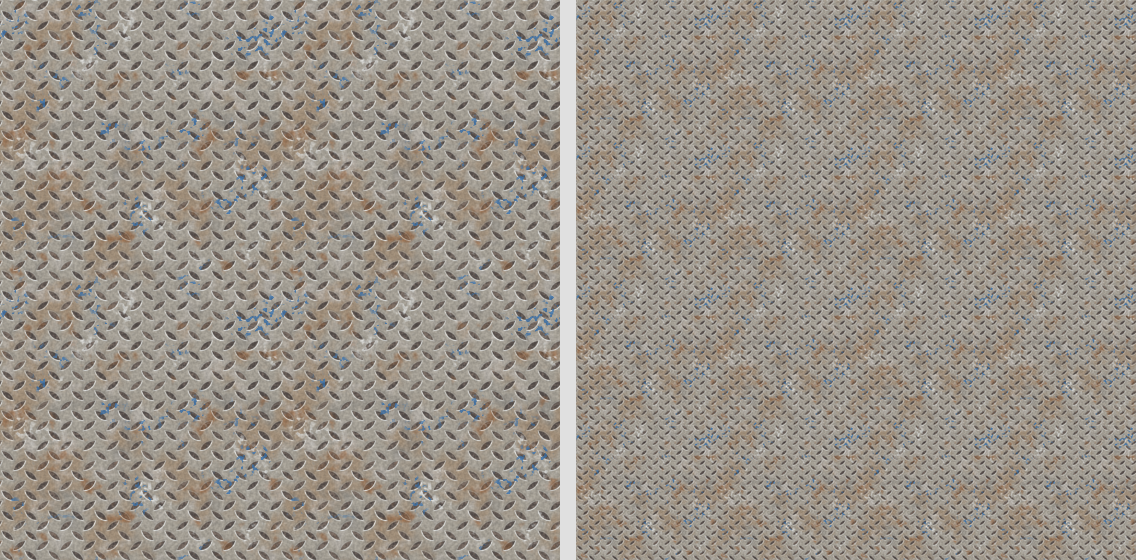
Left, the tile; right, the same tile 2 across and 2 down.
Give the GLSL for this texture, as a Shadertoy shader.

```glsl
// Worn steel tread plate: staggered raised lozenges with rust, scuffs and flecks of blue paint.

#define TILES 2.0               // repeats of the wear pattern across and down
#define GRID vec2(12.0, 14.0)   // lozenge pairs per tile
#define PHASE vec2(0.33, 0.22)  // position of the first lozenge in its cell
#define HALF_LEN 0.295          // lozenge size, in cell widths
#define HALF_WIDTH 0.098
#define TILT 0.68               // lozenge angle in radians
#define RIM 0.05                // width of the polished edge
#define GRAIN 0.13              // strength of the fine speckle
#define RUST_AMOUNT 0.65
#define PAINT_AMOUNT 0.85
#define SCUFF_AMOUNT 0.75

const float TAU = 6.28319;
const vec3 STEEL = vec3(0.64, 0.62, 0.58);
const vec3 TAN = vec3(0.62, 0.55, 0.47);
const vec3 PALE = vec3(0.73, 0.71, 0.69);
const vec3 GREY = vec3(0.53, 0.52, 0.50);
const vec3 DARK = vec3(0.32, 0.29, 0.28);
const vec3 BROWN = vec3(0.45, 0.40, 0.37);
const vec3 RUST = vec3(0.56, 0.37, 0.23);
const vec3 PAINT = vec3(0.24, 0.44, 0.65);
const vec3 BRIGHT = vec3(0.87, 0.88, 0.88);

// Integer hash: two values from 0 to 1
vec2 hash2(vec2 cell, float seed) {
    uvec3 u = uvec3(vec3(cell, seed) + 0.5);
    u = u * 1664525u + 1013904223u;
    for (int i = 0; i < 2; i++) {
        u.x += u.y * u.z;
        u.y += u.z * u.x;
        u.z += u.x * u.y;
        u ^= u >> 16u;
    }
    return vec2(u.xy & 65535u) / 65535.0;
}

vec2 wrapCell(vec2 cell, vec2 period) {
    return floor(mod(cell + 0.5, period));
}

// Gradient noise that wraps over one tile
float noise(vec2 p, float freq, float seed) {
    p *= freq;
    vec2 cell = floor(p), f = p - cell;
    vec2 w = f * f * f * (f * (f * 6.0 - 15.0) + 10.0);
    vec4 n;
    for (int i = 0; i < 4; i++) {
        vec2 corner = vec2(i & 1, i >> 1);
        float a = TAU * hash2(wrapCell(cell + corner, vec2(freq)), seed).x;
        n[i] = dot(vec2(cos(a), sin(a)), f - corner);
    }
    return mix(mix(n.x, n.y, w.x), mix(n.z, n.w, w.x), w.y);
}

float fbm(vec2 p, float freq, float seed) {
    float sum = 0.0, amp = 1.0;
    for (int i = 0; i < 4; i++) {
        sum += amp * noise(p, freq, seed + float(i));
        freq *= 2.0;
        amp *= 0.55;
    }
    return sum;
}

// Pointed lens: negative inside
float lens(vec2 q, float a, float b) {
    float r = (a * a + b * b) / (2.0 * b);
    return length(vec2(q.x, abs(q.y) + r - b)) - r;
}

void mainImage(out vec4 fragColor, in vec2 fragCoord) {
    vec2 p = fract(fragCoord / iResolution.xy * TILES);
    float aa = max(0.75 * GRID.x * TILES / iResolution.y, 0.012);

    // Wear fields
    vec2 drift = cos(TAU * (p - vec2(0.15, 0.35)));
    float warm = fbm(p, 5.0, 10.0) + 0.14 * (drift.x + drift.y);
    float stain = fbm(p, 9.0, 20.0) + 0.3 * warm;
    float wear = fbm(p, 6.0, 30.0);
    float fine = noise(p, 90.0, 40.0) + 0.6 * noise(p, 150.0, 41.0);
    float chips = noise(p, 48.0, 50.0) + 0.5 * noise(p, 100.0, 51.0);
    float paintZone = fbm(p, 5.0, 60.0);
    float scuff = smoothstep(0.22, 0.65, wear) * smoothstep(-0.1, 0.4, chips);
    float paint = smoothstep(0.2, 0.5, paintZone) * smoothstep(0.16, 0.36, -chips);

    // Flat steel
    vec3 col = mix(STEEL, TAN, smoothstep(-0.1, 0.5, warm));
    col = mix(col, PALE, 0.6 * smoothstep(0.05, 0.6, fbm(p, 11.0, 70.0)));
    col = mix(col, GREY, 0.6 * smoothstep(0.2, 0.7, -wear));
    col = mix(col, RUST, RUST_AMOUNT * smoothstep(0.32, 0.75, stain));

    // Two staggered sets of lozenges with opposite tilt
    for (int i = 0; i < 2; i++) {
        float side = float(2 * i - 1);
        vec2 g = p * GRID - PHASE + 0.5 - 0.5 * float(i);
        vec2 rnd = hash2(wrapCell(floor(g), GRID), 80.0 + float(i));
        vec2 q = (fract(g) - 0.5) * vec2(1.0, GRID.x / GRID.y);
        vec2 axis = vec2(cos(TILT), side * sin(TILT));
        vec2 normal = vec2(-axis.y, axis.x);
        q = vec2(dot(q, axis), dot(q, normal));
        float d = lens(q, HALF_LEN, HALF_WIDTH * mix(0.9, 1.08, rnd.x));

        float top = smoothstep(aa, -aa, d);
        float rim = smoothstep(aa, -aa, d - RIM) - top;
        float below = smoothstep(0.05, -0.05, q.y);
        vec3 face = mix(DARK, BROWN, clamp(rnd.y + 0.8 * fine, 0.0, 1.0));
        face = mix(face, RUST, 0.5 * smoothstep(0.2, 0.7, stain));

        col *= 1.0 - 0.13 * smoothstep(0.14, 0.0, d) * (1.0 - below);
        col = mix(col, BRIGHT, rim * mix(0.2, 0.5 + 0.4 * rnd.x, below));
        col = mix(col, face, 0.95 * top);
    }

    // Scuffs, paint flecks and grain lie over everything
    col = mix(col, BRIGHT, SCUFF_AMOUNT * scuff);
    col = mix(col, PAINT, PAINT_AMOUNT * paint);
    col *= 1.0 + GRAIN * fine;
    fragColor = vec4(clamp(col, 0.0, 1.0), 1.0);
}
```
